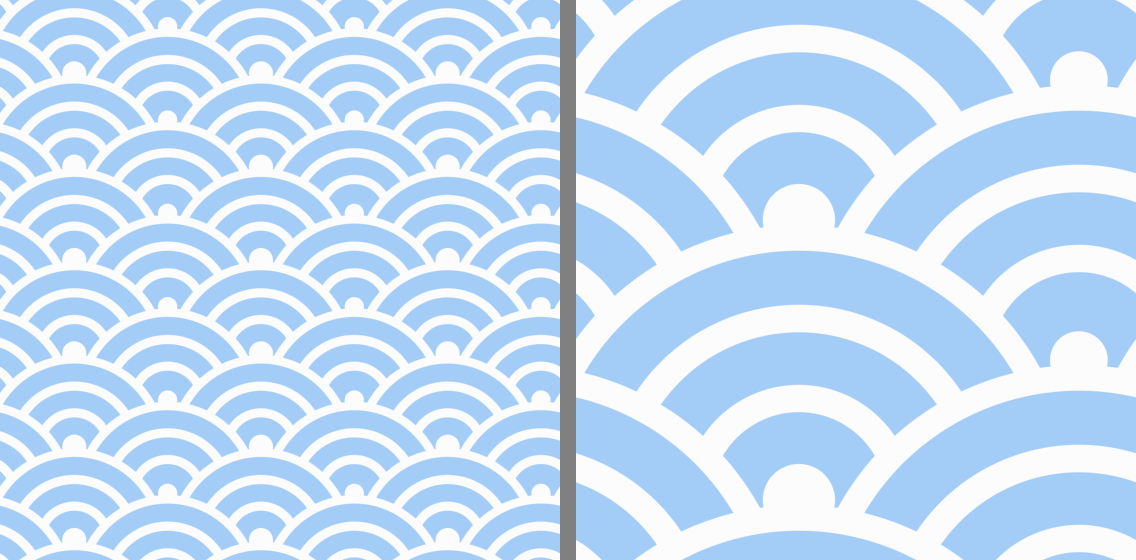
Left: the whole. Right: its middle third, enlarged.
Reproduce this pattern procedurally as a Shadertoy shader.

```glsl
// Seigaiha waves: overlapping scales of concentric white and blue arcs, in staggered rows.

const float REPEATS = 3.0;                 // scales across; each scale is one unit wide
const float ROW_STEP = 0.25;               // height between staggered rows
const vec2 ORIGIN = vec2(0.398, 0.107);    // centre of one even-row scale
const float RIM_RADIUS = 0.491;            // outer edge of the white rim
const float BLUE_RADIUS = 0.4453;          // outer edge of the widest blue band
const vec2 OUTER_ARC = vec2(0.2996, 0.3488); // inner and outer radius of a white arc
const vec2 INNER_ARC = vec2(0.1570, 0.2058);
const float EVEN_DOT = 0.0645;             // centre dot, even rows
const float ODD_DOT = 0.0515;              // centre dot, odd rows
const vec3 BLUE = vec3(0.64, 0.80, 0.97);
const vec3 WHITE = vec3(0.99);

// Coverage of a disc, smoothed over the edge width.
float disc(float dist, float radius, float edge) {
    return 1.0 - smoothstep(radius - edge, radius + edge, dist);
}

// Coverage of a ring between two radii.
float ring(float dist, vec2 radii, float edge) {
    return disc(dist, radii.y, edge) - disc(dist, radii.x, edge);
}

// Colour of one scale at a distance from its centre.
vec3 scaleColor(float dist, float dotRadius, float edge) {
    float blue = disc(dist, BLUE_RADIUS, edge);
    blue -= ring(dist, OUTER_ARC, edge);
    blue -= ring(dist, INNER_ARC, edge);
    blue -= disc(dist, dotRadius, edge);
    return mix(WHITE, BLUE, clamp(blue, 0.0, 1.0));
}

void mainImage(out vec4 fragColor, in vec2 fragCoord) {
    vec2 p = fragCoord / iResolution.xy * REPEATS - ORIGIN;
    float edge = 0.8 * REPEATS / min(iResolution.x, iResolution.y);
    float baseRow = floor(p.y / ROW_STEP);
    vec3 color = WHITE;

    // Paint rows from back (upper) to front (lower).
    for (int i = 2; i >= -1; i--) {
        float row = baseRow + float(i);
        float odd = mod(row, 2.0);
        float x = fract(p.x - 0.5 * odd + 0.5) - 0.5;
        float dist = length(vec2(x, p.y - row * ROW_STEP));
        vec3 layer = scaleColor(dist, mix(EVEN_DOT, ODD_DOT, odd), edge);
        color = mix(color, layer, disc(dist, RIM_RADIUS, edge));
    }
    fragColor = vec4(color, 1.0);
}
```
